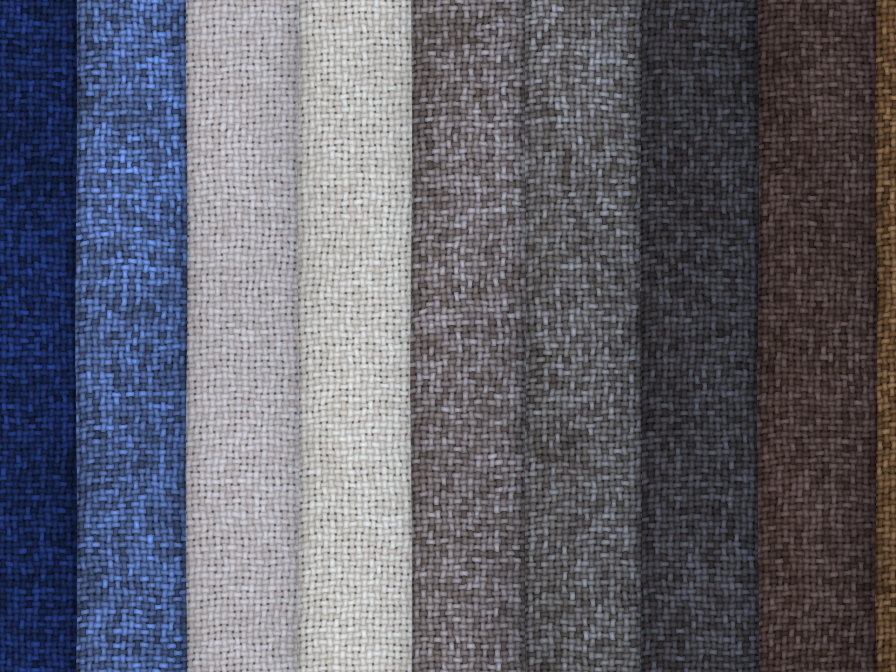
Write a Shadertoy shader that draws this texture.

```glsl
// Nine overlapping folds of plain-woven cloth, dyed from navy through pale grey to brown.

const float PI = 3.14159;
const int FOLDS = 9;
const vec2 THREADS = vec2(134.0, 102.0); // yarns across and down the canvas

const vec3 DYE[FOLDS] = vec3[FOLDS](
    vec3(0.10, 0.16, 0.33),  // navy
    vec3(0.30, 0.39, 0.58),  // denim blue
    vec3(0.71, 0.70, 0.72),  // silver
    vec3(0.77, 0.77, 0.76),  // ivory
    vec3(0.45, 0.43, 0.44),  // taupe
    vec3(0.39, 0.39, 0.40),  // slate
    vec3(0.23, 0.23, 0.25),  // charcoal
    vec3(0.27, 0.22, 0.21),  // brown
    vec3(0.39, 0.30, 0.21)); // tan

float hash(vec2 p) {
    vec3 q = fract(p.xyx * vec3(0.1031, 0.1030, 0.0973));
    q += dot(q, q.yzx + 33.33);
    return fract((q.x + q.y) * q.z);
}

// Layered sines: slow drift in roughly -1..1
float drift(vec2 p) {
    return 0.5 * sin(p.x + 1.7 * sin(p.y * 0.8))
         + 0.3 * sin(p.y * 1.9 - p.x * 1.3 + 2.0)
         + 0.2 * sin(p.x * 3.1 + p.y * 2.7 + 4.0);
}

// Left border of a fold; folds widen slightly towards the right
float foldEdge(float i, float y) {
    float wobble = 0.001 * sin(y * 9.0 + i * 2.3);
    return 0.085 + i * (0.1225 + 0.000725 * i) + wobble;
}

// Heights of the warp (x) and weft (y) yarns as they pass over and under
vec2 yarnHeights(vec2 cell) {
    vec2 wave = sin(PI * cell);
    float lift = 0.4 * wave.x * wave.y;
    return 0.7 * abs(wave) + vec2(lift, -lift);
}

// Brightness of one stitch mixed with a longer slub; a stitch spans two cells
float yarnTone(float thread, float along, float seed) {
    float stitch = hash(vec2(thread + seed, floor(along * 0.5) + 200.0));
    float slub = hash(vec2(thread + seed + 37.0, floor(along / 9.0) + 300.0));
    return 0.65 * stitch + 0.35 * slub - 0.5;
}

// Rounded roll at the left, shadow under the next fold at the right
float foldShade(float t, float depth) {
    float roll = 1.0 - 0.2 * exp(-t * 26.0);
    float crown = 0.98 + 0.06 * sin(PI * t);
    float shadow = 1.0 - depth * exp((t - 1.0) * 20.0);
    return roll * crown * shadow;
}

void mainImage(out vec4 fragColor, in vec2 fragCoord) {
    vec2 uv = fragCoord / iResolution.xy;
    float pixel = 1.0 / iResolution.x;

    // Find the fold and blend its dye across the border
    vec3 dye = DYE[0];
    float fold = 0.0;
    for (int i = 1; i < FOLDS; i++) {
        float edge = foldEdge(float(i - 1), uv.y);
        dye = mix(dye, DYE[i], smoothstep(edge - pixel, edge + pixel, uv.x));
        fold += step(edge, uv.x);
    }
    float left = foldEdge(fold - 1.0, uv.y);
    float right = foldEdge(fold, uv.y);
    float t = (uv.x - left) / (right - left);
    float paleness = smoothstep(0.35, 0.72, dye.g);

    // Bend the weave: slow waves, then uneven spacing of single yarns
    vec2 cell = uv * THREADS;
    vec2 bend = vec2(drift(uv * vec2(9.0, 14.0) + fold),
                     drift(uv * vec2(17.0, 8.0) + fold * 3.0));
    vec2 uneven = vec2(drift(cell.yx * vec2(1.1, 0.7)), drift(cell * vec2(0.9, 0.6) + 5.0));
    cell += 0.35 * bend + 0.16 * uneven;
    cell.y += 0.4 * exp(-t * 9.0) + fold * 0.37;
    vec2 id = floor(cell);

    // Upper yarn, softened by one pixel where two yarns cross
    vec2 yarn = yarnHeights(cell);
    float blur = 0.05 + 0.6 * THREADS.y / iResolution.y;
    float isWarp = smoothstep(-blur, blur, yarn.x - yarn.y);
    float height = max(yarn.x, yarn.y) / 1.1;
    float warpTone = yarnTone(id.x, cell.y + 0.5 - id.x, 11.0);
    float weftTone = yarnTone(id.y, cell.x - 0.5 - id.y, 171.0);
    float tone = mix(weftTone, warpTone, isWarp);

    // Relief and heathered yarn, calmer on pale cloth
    float relief = mix(mix(0.48, 1.2, height), mix(0.74, 1.08, height), paleness);
    float heather = 1.0 + tone * mix(0.78, 0.16, paleness);
    float warmth = clamp(0.5 + 1.1 * tone + 0.35 * (t - 0.5), 0.0, 1.0);
    vec3 tint = mix(vec3(1.05, 0.985, 0.95), vec3(0.955, 1.0, 1.06), warmth);
    tint = mix(tint, vec3(1.0), 0.7 * paleness);

    // Pinholes where four yarns meet
    vec2 corner = abs(fract(cell + 0.5) - 0.5);
    float hole = 1.0 - smoothstep(0.05, 0.32, length(corner));
    hole *= smoothstep(0.4, 0.9, hash(floor(cell + 0.5) + 13.0));

    // Fold shading and slow fading along the cloth
    float depth = mix(0.4, 0.13, paleness);
    float fade = 1.0 + mix(0.1, 0.025, paleness) * drift(uv * vec2(14.0, 6.0) + 1.0);
    vec3 color = dye * tint * relief * heather * fade * foldShade(t, depth);
    color *= 1.0 - 0.4 * hole;
    fragColor = vec4(clamp(color, 0.0, 1.0), 1.0);
}
```
